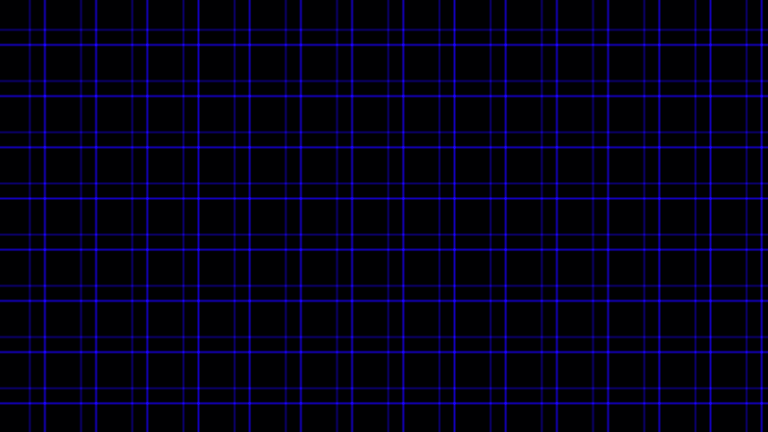
Give the GLSL for this pattern, as a WebGL 1 fragment shader.

```glsl
precision highp float;
// Blue plaid grid on near-black: fifteen square cells span the width.
// Each cell has a dim and a bright soft stripe along both axes, measured
// from the upper left corner; stripes add up where they cross.

uniform vec2 u_resolution;

// Soft stripe centred at a position in the cell, on both axes at once.
// Its light is kept constant when small canvases force it wider.
vec2 stripe(vec2 cell, float center, float pixel) {
    float halfWidth = max(0.037, pixel);
    vec2 dist = abs(fract(cell - center + 0.5) - 0.5);
    return max(1.0 - dist / halfWidth, 0.0) * 0.037 / halfWidth;
}

void main() {
    // Cell units, with y running down from the top edge
    vec2 fromTopLeft = vec2(gl_FragCoord.x, u_resolution.y - gl_FragCoord.y);
    float pixel = 15.0 / u_resolution.x;
    vec2 cell = fromTopLeft * pixel;

    // Dim and bright stripes of the repeat
    vec2 light = 0.42 * stripe(cell, 0.583, pixel)
               + 0.72 * stripe(cell, 0.877, pixel);

    // Violet-tinged blue over the dark ground
    vec3 ground = vec3(0.0, 0.0, 0.008);
    vec3 blue = vec3(0.1, 0.0, 1.0);
    gl_FragColor = vec4(ground + blue * min(light.x + light.y, 1.0), 1.0);
}
```
